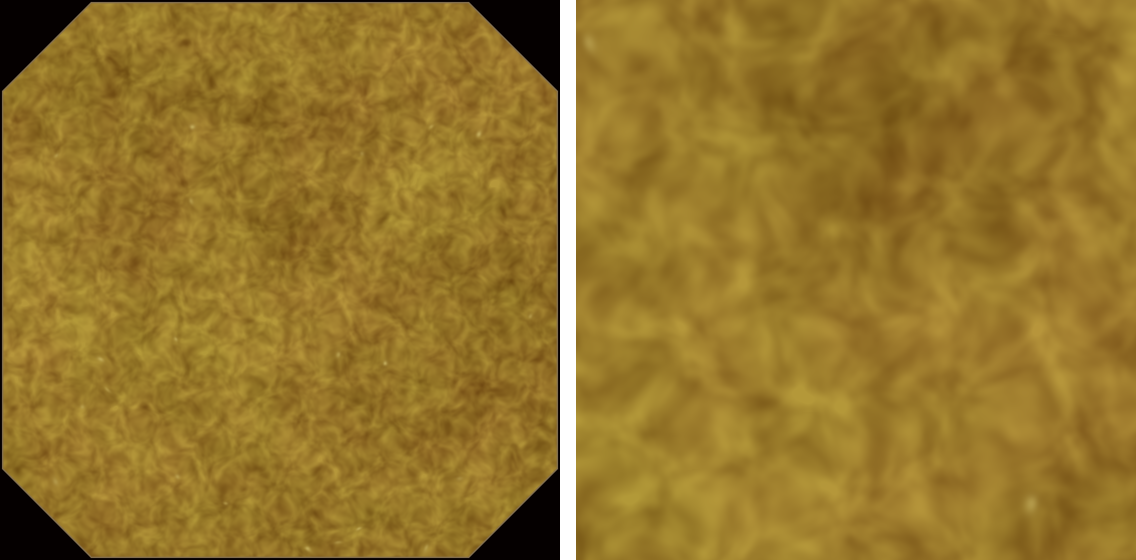
Left, the full canvas; right, a detail of the centre.
A three.js fragment shader for this texture:

```glsl
// Mottled ochre, earthy surface inside a pale-rimmed octagon on black.
// Layered gradient noise makes the grain; soft ellipses add broad stains,
// and jittered cells scatter dark pits and small pale flecks.
varying vec2 vUv;

const vec3 BLACK = vec3(0.02, 0.0, 0.0);
const vec3 RIM = vec3(0.52, 0.44, 0.31);
const vec3 OCHRE = vec3(0.594, 0.466, 0.160);
const vec3 TONE_STEP = vec3(0.050, 0.055, 0.029);
const vec3 HUE_SHIFT = vec3(0.014, -0.012, 0.010);
const vec3 FLECK = vec3(0.79, 0.71, 0.39);

float hash(vec2 p) {
  return fract(sin(dot(p, vec2(127.1, 311.7))) * 43758.5453);
}

mat2 rotation(float angle) {
  float c = cos(angle), s = sin(angle);
  return mat2(c, s, -s, c);
}

float cornerSlope(vec2 cell, vec2 offset) {
  float angle = 6.28318 * hash(cell);
  return dot(vec2(cos(angle), sin(angle)), offset);
}

// Gradient noise, centred on zero
float noise(vec2 p) {
  vec2 i = floor(p), f = fract(p);
  vec2 u = f * f * f * (f * (f * 6.0 - 15.0) + 10.0);
  vec2 e = vec2(1.0, 0.0);
  float low = mix(cornerSlope(i, f), cornerSlope(i + e, f - e), u.x);
  float high = mix(cornerSlope(i + e.yx, f - e.yx),
                   cornerSlope(i + e.xx, f - e.xx), u.x);
  return mix(low, high, u.y);
}

// Soft elliptical stain, 1 at its centre
float stain(vec2 p, vec2 centre, vec2 radius, float angle) {
  vec2 q = ((p - centre) * rotation(angle)) / radius;
  return exp(-dot(q, q));
}

// Sparse spots, one at most in each jittered cell
float spots(vec2 p, float count, float chance, vec2 radius, float seed) {
  vec2 q = p * count;
  vec2 cell = floor(q) + seed;
  vec2 centre = 0.3 + 0.4 * vec2(hash(cell + 3.1), hash(cell + 7.7));
  vec2 d = rotation(6.28318 * hash(cell + 5.3)) * (fract(q) - centre);
  float strength = 0.4 + 0.6 * hash(cell + 9.2);
  d /= radius;
  return step(1.0 - chance, hash(cell)) * strength * exp(-dot(d, d));
}

// Square with cut corners, negative inside
float octagon(vec2 p, float halfSide, float cornerSum) {
  p = abs(p);
  return max(max(p.x, p.y) - halfSide, (p.x + p.y - cornerSum) * 0.7071);
}

// Noise octaves from broad mottling down to grain
float grain(vec2 p) {
  float tone = 1.1 * noise(p * 5.0 + 2.3);
  tone += 1.3 * noise(rotation(0.6) * p * 14.0 + 8.1);
  tone += 2.2 * noise(rotation(0.15) * p * vec2(42.0, 34.0) + 15.7);
  tone += 1.7 * noise(rotation(1.1) * p * 72.0 + 31.4);
  return tone + 0.5 * noise(rotation(0.4) * p * 130.0 + 47.2);
}

// Broad dark hollows and light drifts
float stains(vec2 p) {
  float tone = -1.8 * stain(p, vec2(0.46, 0.80), vec2(0.055, 0.045), -0.5);
  tone -= 1.3 * stain(p, vec2(0.52, 0.61), vec2(0.14, 0.055), -0.5);
  tone -= 1.6 * stain(p, vec2(0.22, 0.89), vec2(0.025, 0.022), 0.4);
  tone -= 0.8 * stain(p, vec2(0.32, 0.82), vec2(0.14, 0.018), -0.25);
  tone -= 0.7 * stain(p, vec2(0.92, 0.50), vec2(0.15, 0.24), 0.0);
  tone -= 1.0 * stain(p, vec2(0.86, 0.29), vec2(0.07, 0.05), 0.5);
  tone += 1.1 * stain(p, vec2(0.80, 0.73), vec2(0.16, 0.035), 0.75);
  return tone + 0.5 * stain(p, vec2(0.22, 0.38), vec2(0.28, 0.25), 0.0);
}

vec3 surface(vec2 p) {
  vec2 warp = vec2(noise(p * 22.0 + 4.0), noise(p * 22.0 + 61.0));
  vec2 q = p + 0.014 * warp;
  float tone = grain(q) + stains(q + 0.03 * warp);
  tone -= 2.0 * spots(q, 17.0, 0.16, vec2(0.22, 0.12), 11.0);
  tone += 1.3 * spots(q, 31.0, 0.15, vec2(0.25, 0.17), 23.0);
  tone = clamp(tone, -3.4, 2.3);
  vec3 colour = OCHRE + TONE_STEP * tone;
  float hue = noise(p * 4.0 + 70.0) + 0.8 * noise(p * 18.0 + 90.0);
  colour += HUE_SHIFT * hue;
  float fleck = spots(q, 24.0, 0.05, vec2(0.12, 0.09), 37.0);
  return mix(colour, FLECK, 0.85 * fleck);
}

void main() {
  float edge = octagon(vUv - 0.5, 0.4965, 0.834);
  float soft = 0.0012;
  vec3 colour = mix(surface(vUv), RIM, smoothstep(-soft, soft, edge + 0.0025));
  colour = mix(colour, BLACK, smoothstep(-soft, soft, edge));
  gl_FragColor = vec4(colour, 1.0);
}
```
